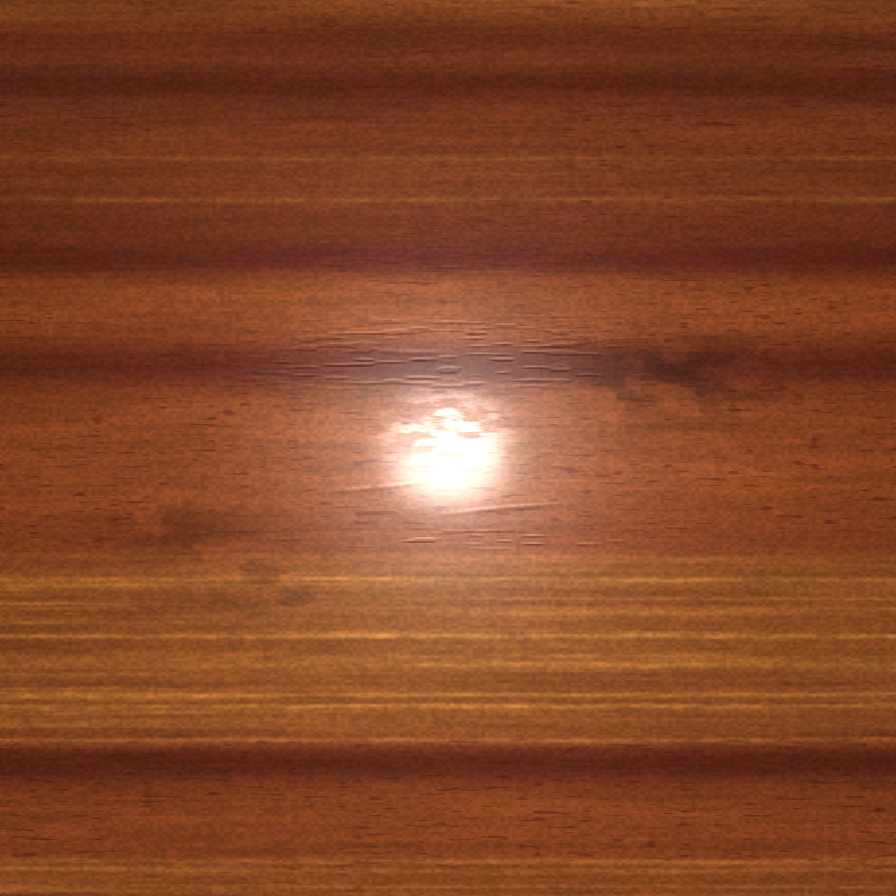
This texture is drawn by a WebGL 1 fragment shader. Its source:

```glsl
precision highp float;
// Varnished wood with horizontal grain, lit by one soft round highlight.
// Broad colour bands are layered by height, then stretched value noise adds
// fibres, pores and stains; embossed grooves show where the varnish shines.

uniform vec2 u_resolution;

float hash(vec2 p) {
  vec3 q = fract(p.xyx * 0.1031);
  q += dot(q, q.yzx + 33.33);
  return fract((q.x + q.y) * q.z);
}

float noise(vec2 p) {
  vec2 i = floor(p);
  vec2 f = fract(p);
  f = f * f * (3.0 - 2.0 * f);
  return mix(mix(hash(i), hash(i + vec2(1.0, 0.0)), f.x),
             mix(hash(i + vec2(0.0, 1.0)), hash(i + vec2(1.0, 1.0)), f.x), f.y);
}

float fbm(vec2 p) {
  float sum = 0.0;
  float amp = 0.5;
  for (int i = 0; i < 5; i++) {
    sum += amp * noise(p);
    p = p * 2.03 + 17.3;
    amp *= 0.5;
  }
  return sum;
}

// Soft bump around centre c with half width w.
float bump(float v, float c, float w) {
  float d = (v - c) / w;
  return exp(-d * d);
}

// Soft range from a to b with feathered ends.
float range(float v, float a, float b, float feather) {
  return smoothstep(a - feather, a + feather, v)
       * (1.0 - smoothstep(b - feather, b + feather, v));
}

// Pair of light and shadow along a curved crease.
float crease(vec2 p, vec2 start, float span, float slope, float bend) {
  float t = (p.x - start.x) / span;
  float d = p.y - start.y - slope * t - bend * t * t;
  return range(t, 0.1, 0.8, 0.2) * (bump(d, 0.0, 0.002) - 0.7 * bump(d, -0.004, 0.0025));
}

vec3 woodColor(vec2 p) {
  float y = p.y + 0.007 * (fbm(p * vec2(3.0, 9.0)) - 0.5);
  float fibre = fbm(p * vec2(5.0, 90.0));
  float fine = noise(p * vec2(14.0, 330.0));

  // Broad bands: orange heartwood, dark red streaks, golden sapwood.
  vec3 color = mix(vec3(0.515, 0.25, 0.115), vec3(0.44, 0.21, 0.105), smoothstep(0.69, 0.78, y));
  float dark = 0.85 * bump(y, 0.905, 0.02) + 0.35 * bump(y, 0.955, 0.014)
             + 0.4 * bump(y, 0.80, 0.016) + 0.45 * range(y, 0.695, 0.765, 0.02)
             + 0.5 * bump(y, 0.71, 0.022) + 0.9 * bump(y, 0.592, 0.03)
             + 0.95 * bump(y, 0.148, 0.024) + 0.2 * bump(y, 0.405, 0.02);
  dark *= 0.65 + 0.7 * fibre;
  color = mix(color, vec3(0.33, 0.13, 0.08), clamp(dark, 0.0, 1.0));
  float gold = range(y, 0.176, 0.375, 0.018) + 0.7 * (1.0 - smoothstep(0.025, 0.05, y))
             + 0.6 * smoothstep(0.96, 0.985, y) + 0.25 * range(y, 0.775, 0.83, 0.01);
  color = mix(color, vec3(0.53, 0.295, 0.13), 0.85 * min(gold, 1.0));

  // Thin golden threads, strongest in the sapwood.
  float row = noise(vec2(p.x * 1.5, p.y * 190.0));
  float thread = gold * (0.4 * smoothstep(0.55, 0.95, row) - 0.2 * smoothstep(0.5, 0.1, row));
  thread += 0.75 * bump(y, 0.226, 0.003) + 0.65 * bump(y, 0.213, 0.003)
          + 0.5 * bump(y, 0.353, 0.003) + 0.35 * bump(y, 0.29, 0.003)
          + 0.4 * bump(y, 0.262, 0.009) + 0.45 * bump(y, 0.175, 0.003)
          + 0.5 * bump(y, 0.039, 0.003) + 0.35 * bump(y, 0.029, 0.003)
          + 0.25 * bump(y, 0.824, 0.003) + 0.3 * bump(y, 0.778, 0.003);
  color += vec3(0.20, 0.17, 0.07) * thread * (0.4 + 1.0 * noise(p * vec2(40.0, 220.0)));

  // Fibres, speckle, and short dark red pores.
  color *= 0.82 + 0.26 * fibre + 0.10 * fine;
  color *= 0.90 + 0.20 * noise(p * vec2(230.0, 330.0));
  float pore = smoothstep(0.76, 0.95, noise(p * vec2(55.0, 380.0) + 7.0))
             * smoothstep(0.4, 0.65, noise(p * vec2(4.0, 14.0)));
  color = mix(color, vec3(0.30, 0.09, 0.07), 0.45 * pore * (1.0 - 0.7 * min(gold, 1.0)));

  // Irregular stains.
  float patches = smoothstep(0.40, 0.58, fbm(p * vec2(24.0, 36.0)));
  float stain = bump(length((p - vec2(0.75, 0.575)) * vec2(1.0, 2.2)), 0.0, 0.11)
              + 0.7 * bump(length((p - vec2(0.30, 0.33)) * vec2(1.0, 1.1)), 0.0, 0.07)
              + 0.7 * bump(length((p - vec2(0.20, 0.41)) * vec2(1.0, 1.8)), 0.0, 0.07);
  return color * (1.0 - 0.28 * stain * patches);
}

void main() {
  vec2 p = gl_FragCoord.xy / u_resolution;
  vec2 q = p - vec2(0.5, 0.498);
  float r = length(q);

  // Diffuse light falls off toward the corners.
  vec3 color = woodColor(p) * (0.89 + 0.26 * exp(-r * r * 4.5));

  // Cool varnish sheen, with embossed grooves and creases.
  vec2 g = p * vec2(32.0, 340.0);
  float grooves = smoothstep(0.58, 0.85, noise(g)) - smoothstep(0.58, 0.85, noise(g + vec2(0.0, 0.8)));
  grooves *= range(p.y, 0.57, 0.645, 0.02) + 0.6 * bump(p.y, 0.705, 0.015) + range(p.y, 0.388, 0.408, 0.006);
  float relief = 0.9 * grooves + 0.7 * crease(p, vec2(0.49, 0.427), 0.17, 0.022, -0.009)
               + 0.6 * crease(p, vec2(0.36, 0.453), 0.13, 0.006, 0.007)
               + 0.6 * crease(p, vec2(0.41, 0.612), 0.10, -0.012, 0.010);
  color += vec3(0.21, 0.28, 0.33) * exp(-r * r / 0.019);
  color += vec3(0.08, 0.09, 0.10) * exp(-r * r / 0.075);
  color += vec3(0.25, 0.25, 0.25) * relief * exp(-r * r / 0.03);

  // Hot core: broken up by grain above, smooth and solid below.
  float core = exp(-pow(length(q * vec2(1.0, 1.08)) / 0.070, 4.0));
  float breakup = smoothstep(0.38, 0.62, fbm(p * vec2(40.0, 150.0)));
  core *= 1.0 - 0.65 * breakup * smoothstep(0.455, 0.53, p.y);
  color += vec3(0.46, 0.50, 0.52) * core;

  gl_FragColor = vec4(clamp(color, 0.0, 1.0), 1.0);
}
```
